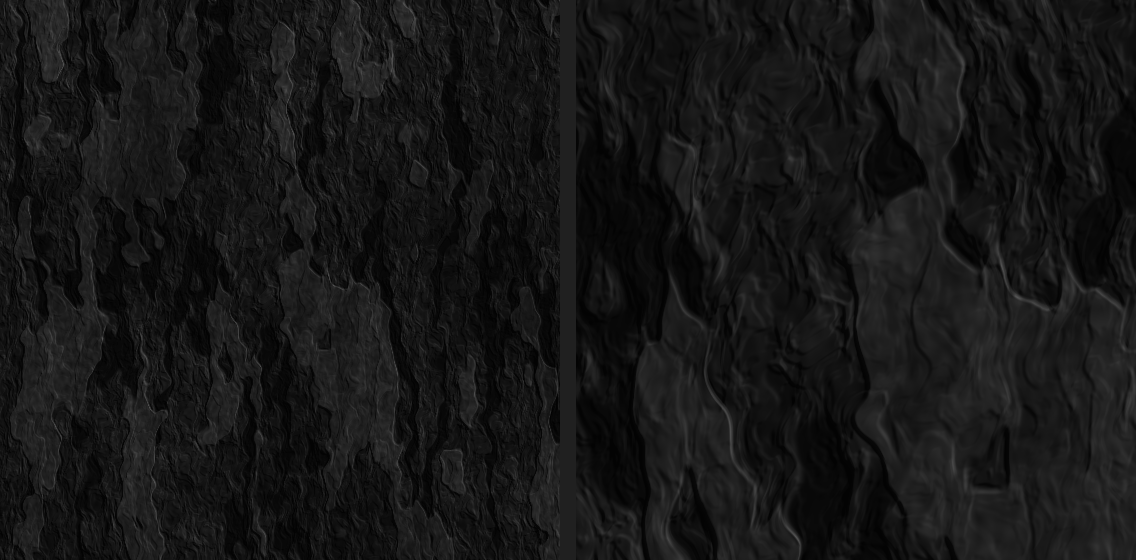
Left, the full canvas; right, a detail of the centre.
Write a three.js fragment shader that draws this texture.

```glsl
#define PLATE_SCALE vec2(11.0, 2.3)
#define FURROW_SCALE vec2(7.0, 1.2)
#define FLAKE_SCALE vec2(30.0, 13.0)
#define CHIP_SCALE vec2(72.0, 38.0)
#define LIGHT_DIR vec2(0.75, 0.66)
#define LIGHT_STEP 0.0012
#define RELIEF 2.7
#define CREVICE_TONE 0.024
#define ROUGH_TONE 0.083
#define PLATE_TONE 0.138

varying vec2 vUv;

vec2 gradientAt(vec2 cell) {
  float angle = 6.2832 * fract(sin(dot(cell, vec2(127.1, 311.7))) * 43758.55);
  return vec2(cos(angle), sin(angle));
}

float gradientNoise(vec2 p) {
  vec2 i = floor(p);
  vec2 f = p - i;
  vec2 w = f * f * f * (f * (f * 6.0 - 15.0) + 10.0);
  vec2 r = vec2(1.0, 0.0);
  float low = mix(dot(gradientAt(i), f), dot(gradientAt(i + r.xy), f - r.xy), w.x);
  float high = mix(dot(gradientAt(i + r.yx), f - r.yx), dot(gradientAt(i + 1.0), f - 1.0), w.x);
  return mix(low, high, w.y);
}

float fbm(vec2 p) {
  float sum = 0.0;
  float amplitude = 0.5;
  for (int i = 0; i < 3; i++) {
    sum += amplitude * gradientNoise(p);
    p = p * 2.03 + 17.3;
    amplitude *= 0.5;
  }
  return sum;
}

// Flat steps joined by short cliffs, like layered flakes
float terrace(float v, float cliffStart) {
  float f = fract(v);
  return floor(v) + 0.15 * f + 0.85 * smoothstep(cliffStart, 1.0, f);
}

// Wavering and ragged displacement of the vertical grain
vec2 warp(vec2 p) {
  vec2 broad = vec2(gradientNoise(p * vec2(6.0, 4.0)), gradientNoise(p * vec2(7.0, 3.0) + 31.0));
  vec2 ragged = vec2(gradientNoise(p * vec2(36.0, 30.0) + 5.0), gradientNoise(p * vec2(40.0, 24.0) + 63.0));
  return p + 0.03 * broad + 0.013 * ragged;
}

// Returns height, plate mask, furrow mask and layer level
vec4 bark(vec2 uv) {
  vec2 p = warp(uv);
  float jag = gradientNoise(p * vec2(48.0, 26.0) + 9.1);

  float swell = gradientNoise(p * PLATE_SCALE + 3.7) + 0.45 * gradientNoise(p * vec2(27.0, 10.0)) + 0.18 * jag;
  float plate = smoothstep(0.15, 0.20, swell);

  // Narrow winding furrows with chipped walls
  float ridge = gradientNoise(p * FURROW_SCALE + 11.4) + 0.4 * gradientNoise(p * vec2(20.0, 5.0) + 8.2);
  float width = 0.07 + 0.11 * gradientNoise(uv * vec2(8.0, 5.0) + 41.0);
  float furrow = 1.0 - smoothstep(width - 0.02, width + 0.03, abs(ridge) + 0.14 * jag);
  furrow *= 1.0 - 0.7 * plate;

  float flakes = terrace(fbm(p * FLAKE_SCALE) * mix(6.0, 4.0, plate), 0.75);
  float chips = terrace(fbm(p * CHIP_SCALE + 23.0) * 4.5, 0.5);
  float fibre = gradientNoise(p * vec2(160.0, 62.0));

  float height = 0.5 * plate - 0.4 * furrow + mix(0.26, 0.22, plate) * flakes;
  height += mix(0.24, 0.08, plate) * chips + mix(0.2, 0.07, plate) * fibre;
  float level = 0.14 * flakes + mix(0.15, 0.06, plate) * chips;
  return vec4(height, plate, furrow, level);
}

void main() {
  vec4 surface = bark(vUv);
  vec2 offset = LIGHT_DIR * LIGHT_STEP;
  float slope = bark(vUv - offset).x - bark(vUv + offset).x;

  // Base tones with darker lower layers
  float tone = mix(ROUGH_TONE, PLATE_TONE, surface.y);
  tone *= 1.0 + clamp(surface.w, -0.5, 0.5);
  tone *= 1.0 + 0.5 * gradientNoise(vUv * vec2(3.5, 2.0) + 2.6);
  tone *= 1.0 + 0.35 * gradientNoise(vUv * vec2(130.0, 90.0));

  // Deep crevices keep faint relief; flake rims catch light
  tone = mix(tone, CREVICE_TONE, 0.82 * surface.z);
  tone *= 1.0 + clamp(slope * RELIEF, -0.75, 1.1);

  gl_FragColor = vec4(vec3(max(tone, 0.012)), 1.0);
}
```
